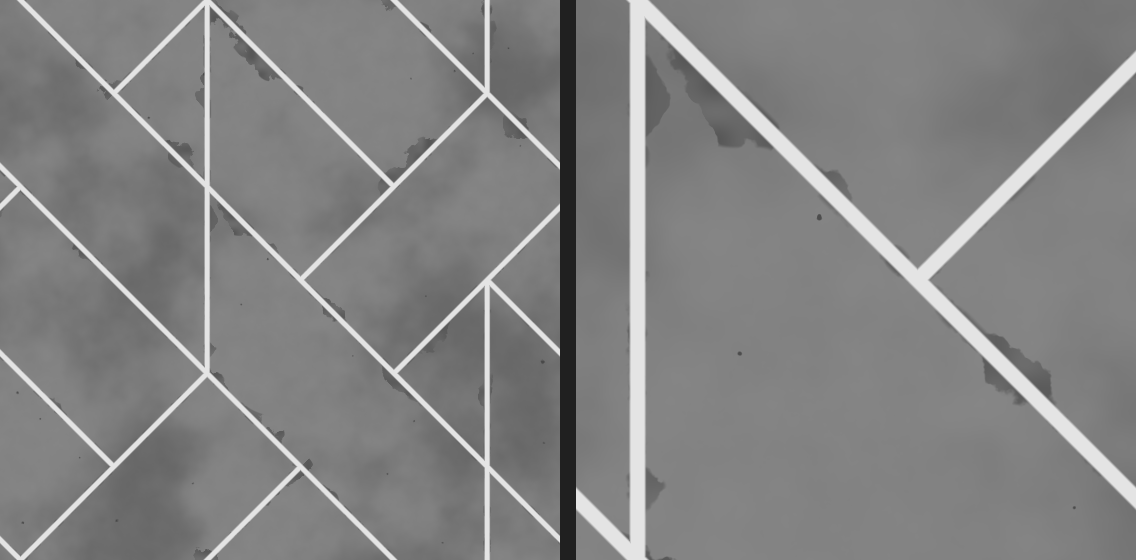
Left, the full canvas; right, a detail of the centre.
Reproduce this pattern procedurally as a WebGL 2 fragment shader.

```glsl
#version 300 es
precision highp float;
// Grey concrete slabs split by pale diagonal and upright joints, with chipped edges.

uniform vec2 u_resolution;
out vec4 fragColor;

const float PERIOD = 6.0;            // lattice period along both diagonals
const vec2 ORIGIN = vec2(2.22, 0.0); // where the upright joint starts
const float JOINT_HALF_WIDTH = 0.039;
const vec3 JOINT_COLOR = vec3(0.895);
const vec3 CHIP_COLOR = vec3(0.355);
const vec3 SPECK_COLOR = vec3(0.25);
const float LIGHT_TONE = 0.515;
const float STAIN_DEPTH = 0.105;

// Joints in diagonal coordinates: midpoint, then half extent
const int JOINT_COUNT = 6;
const vec4 JOINTS[JOINT_COUNT] = vec4[JOINT_COUNT](
    vec4( 2.0, 0.0,  0.0, 3.0),   // long diagonals
    vec4(-2.0, 0.0,  0.0, 3.0),
    vec4( 0.0, 0.0,  2.0, 0.0),   // cross joints
    vec4( 0.0, 4.0,  2.0, 0.0),
    vec4( 0.0, 2.0,  0.0, 2.0),   // slab splitter
    vec4(-2.0, 2.0, -2.0, 2.0));  // upright

float hash(vec2 p) {
    vec3 q = fract(vec3(p.xyx) * 0.1031);
    q += dot(q, q.yzx + 33.33);
    return fract((q.x + q.y) * q.z);
}

float noise(vec2 p) {
    vec2 cell = floor(p);
    vec2 f = fract(p);
    f = f * f * (3.0 - 2.0 * f);
    float low = mix(hash(cell), hash(cell + vec2(1, 0)), f.x);
    float high = mix(hash(cell + vec2(0, 1)), hash(cell + vec2(1, 1)), f.x);
    return mix(low, high, f.y);
}

float fbm(vec2 p) {
    float sum = 0.0;
    float amplitude = 0.52;
    for (int i = 0; i < 5; i++) {
        sum += amplitude * noise(p);
        p = mat2(1.6, 1.2, -1.2, 1.6) * p + 7.3;
        amplitude *= 0.5;
    }
    return sum;
}

// Distance to the nearest copy of a joint, and signed offset across it
vec2 jointDistance(vec2 p, vec4 joint) {
    vec2 local = mod(p - joint.xy + 0.5 * PERIOD, PERIOD) - 0.5 * PERIOD;
    float halfLength = length(joint.zw);
    vec2 dir = joint.zw / halfLength;
    float along = clamp(dot(local, dir), -halfLength, halfLength);
    return vec2(length(local - dir * along), dot(local, vec2(-dir.y, dir.x)));
}

// Broken patches along one side of a joint
float chipMask(vec2 p, vec4 joint, vec2 dist, float seed, float ragged) {
    vec2 dir = normalize(joint.zw);
    float row = dot(p, vec2(-dir.y, dir.x)) - dist.y;
    float side = step(0.0, dist.y);
    float lane = floor(row * 3.0 + 0.5) + seed * 41.0 + side * 19.0;
    float wear = noise(vec2(dot(p, dir) * 1.5 + 50.0, lane + 200.0));
    float depth = 0.2 * smoothstep(0.74, 0.98, wear) * smoothstep(0.2, 0.7, ragged);
    depth += 0.03 * smoothstep(0.5, 0.7, ragged);
    return smoothstep(-0.012, 0.018, depth + JOINT_HALF_WIDTH - 0.01 - dist.x);
}

// Sparse small pits, one candidate per grid cell
float speckMask(vec2 uv, float density, float pixel) {
    vec2 cell = floor(uv * density);
    vec2 center = 0.2 + 0.6 * vec2(hash(cell + 11.0), hash(cell + 47.0));
    float present = step(0.92, hash(cell + 83.0));
    float radius = mix(0.001, 0.0032, pow(hash(cell + 5.0), 3.0));
    radius *= 0.6 + 0.8 * noise(uv * 500.0);
    float d = length(fract(uv * density) - center) / density;
    return present * (1.0 - smoothstep(radius - pixel, radius + pixel, d));
}

void main() {
    vec2 uv = gl_FragCoord.xy / u_resolution.y;
    float pixel = 1.0 / u_resolution.y;

    // Turn the plane so that the lattice becomes a square grid
    vec2 plane = PERIOD * vec2(uv.x, 1.0 - uv.y) - ORIGIN;
    vec2 p = vec2(plane.x - plane.y, plane.x + plane.y);

    // Cloudy concrete with fine grain
    float stain = smoothstep(0.4, 0.82, fbm(uv * 5.0 + 3.7));
    float grain = fbm(uv * 38.0 + 20.0) - 0.5;
    vec3 color = vec3(LIGHT_TONE - STAIN_DEPTH * stain + 0.025 * grain);

    // Joints and the wear beside them
    float ragged = fbm(uv * 45.0 + 9.0);
    float nearest = PERIOD;
    float chips = 0.0;
    for (int i = 0; i < JOINT_COUNT; i++) {
        vec2 dist = jointDistance(p, JOINTS[i]);
        nearest = min(nearest, dist.x);
        chips = max(chips, chipMask(p, JOINTS[i], dist, float(i), ragged));
    }
    vec3 chipTone = CHIP_COLOR + 0.12 * (noise(uv * 60.0) - 0.4);
    color = mix(color, chipTone, 0.85 * chips);
    color = mix(color, SPECK_COLOR, 0.8 * speckMask(uv, 18.0, pixel));

    float blur = max(PERIOD * sqrt(2.0) * pixel, 0.008);
    float joint = 1.0 - smoothstep(-blur, blur, nearest - JOINT_HALF_WIDTH);
    fragColor = vec4(mix(color, JOINT_COLOR, joint), 1.0);
}
```
